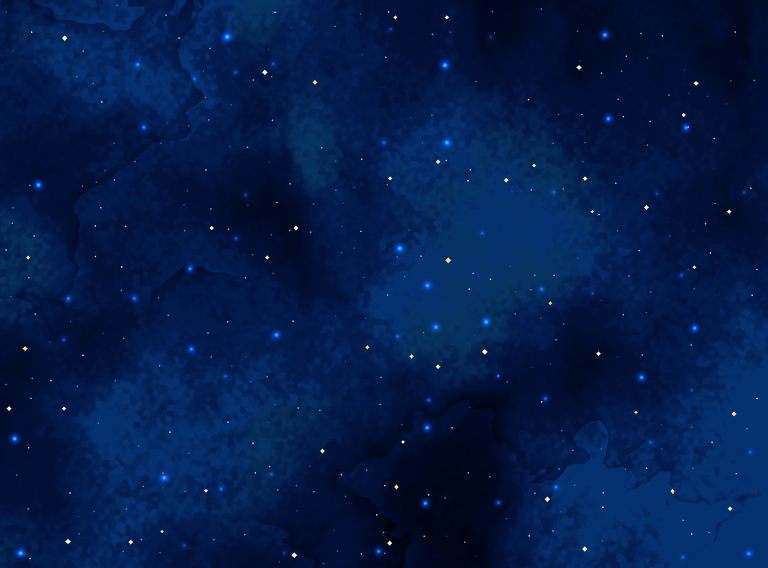
This texture is drawn by a Shadertoy shader. Its source:

```glsl
// Deep blue watercolour night sky with glowing blue stars, fine star dust and cream diamonds.

#define WASH_SCALE 3.0
#define WASH_CONTRAST 0.88
#define BROAD_CONTRAST 0.85
#define RIM_WIDTH 0.014
#define RIM_DEPTH 0.9
#define MOTTLE_SCALE 105.0
#define MOTTLE_DEPTH 0.75
#define DIAMOND_SHARE 0.27
#define GLOW_SHARE 0.32
#define DUST_SHARE 0.30

const vec3 VOID_BLUE  = vec3(0.000, 0.008, 0.045);
const vec3 NIGHT_BLUE = vec3(0.000, 0.036, 0.135);
const vec3 DEEP_BLUE  = vec3(0.000, 0.060, 0.210);
const vec3 WASH_BLUE  = vec3(0.008, 0.105, 0.295);
const vec3 LIGHT_BLUE = vec3(0.020, 0.190, 0.440);
const vec3 TEAL       = vec3(0.030, 0.210, 0.340);
const vec3 CREAM      = vec3(1.00, 0.97, 0.86);
const vec3 YELLOW     = vec3(1.00, 0.87, 0.42);

float hash(vec2 p) {
    return fract(sin(dot(p, vec2(127.1, 311.7))) * 43758.5453);
}

vec2 hash2(vec2 p) {
    return vec2(hash(p), hash(p + 57.3));
}

float noise(vec2 p) {
    vec2 i = floor(p), f = fract(p);
    f = f * f * (3.0 - 2.0 * f);
    return mix(mix(hash(i), hash(i + vec2(1, 0)), f.x),
               mix(hash(i + vec2(0, 1)), hash(i + vec2(1, 1)), f.x), f.y);
}

float fbm(vec2 p) {
    float sum = 0.0, gain = 0.5;
    for (int i = 0; i < 6; i++) {
        sum += gain * noise(p);
        p = mat2(1.6, 1.2, -1.2, 1.6) * p + 7.3;
        gain *= 0.5;
    }
    return sum;
}

// Softly bounded random cells, like pigment grains on paper; range -0.5 to 0.5
float mottle(vec2 p) {
    vec2 cell = floor(p);
    float total = 0.0, weights = 0.0;
    for (int y = -1; y <= 1; y++)
    for (int x = -1; x <= 1; x++) {
        vec2 id = cell + vec2(x, y);
        vec2 d = id + hash2(id) - p;
        float w = exp(-9.0 * dot(d, d));
        total += w * hash(id + 13.7);
        weights += w;
    }
    return total / weights - 0.5;
}

// Layered paint: broad light and dark, ragged pigment rims, grain
vec3 watercolour(vec2 p) {
    vec2 warp = vec2(fbm(p * 2.5 + 3.1), fbm(p * 2.5 + 19.4)) - 0.5;
    vec2 q = p + 0.35 * warp;
    float broad = cos(7.0 * (q.x - 0.78)) * cos(6.5 * (q.y - 0.58));
    float tone = WASH_CONTRAST * (fbm(q * WASH_SCALE + 5.0) - 0.492) / 0.124
               + BROAD_CONTRAST * broad;

    float front = fbm(q * 2.6 + 31.0) - 0.53;
    float wet = smoothstep(0.45, 0.62, noise(p * 3.4 + 8.0));
    float inside = smoothstep(-0.002, 0.002, front);
    float outerRim = exp(min(front, 0.0) / RIM_WIDTH) * (1.0 - inside);
    float innerGlow = exp(-max(front, 0.0) / 0.05) * inside;
    tone += wet * (0.55 * innerGlow - RIM_DEPTH * outerRim);

    float lightness = smoothstep(-1.2, 1.2, tone);
    tone += MOTTLE_DEPTH * mottle(p * MOTTLE_SCALE) * mix(0.25, 1.0, lightness);

    vec3 col = mix(VOID_BLUE, NIGHT_BLUE, smoothstep(-2.1, -0.9, tone));
    col = mix(col, DEEP_BLUE, smoothstep(-1.0, 0.0, tone));
    col = mix(col, WASH_BLUE, smoothstep(0.0, 0.95, tone));
    col = mix(col, LIGHT_BLUE, smoothstep(0.95, 2.1, tone));
    float tealPatch = smoothstep(0.56, 0.72, fbm(p * 4.0 + 44.0));
    return mix(col, TEAL, 0.6 * tealPatch * smoothstep(0.4, 1.6, tone));
}

// Offset to the star of this grid cell; z is a random value, w tells if it exists
vec4 scatter(vec2 p, float grid, float share, float seed) {
    vec2 id = floor(p * grid) + seed;
    vec2 spot = 0.18 + 0.64 * hash2(id);
    return vec4((fract(p * grid) - spot) / grid, hash(id + 3.9), step(hash(id + 81.2), share));
}

float disc(float dist, float radius, float pixel) {
    return 1.0 - smoothstep(radius - 0.6 * pixel, radius + 0.6 * pixel, dist);
}

void mainImage(out vec4 fragColor, in vec2 fragCoord) {
    vec2 p = fragCoord / iResolution.y;
    float pixel = 1.0 / iResolution.y;
    vec3 col = watercolour(p);

    // Fine dust
    vec4 s = scatter(p, 26.0, DUST_SHARE, 11.0);
    vec3 dustColour = mix(vec3(0.10, 0.38, 0.85), vec3(0.85, 0.93, 1.0), s.z);
    col = mix(col, dustColour, s.w * disc(length(s.xy), 0.0013, pixel) * mix(0.45, 1.0, s.z));

    // Blue stars with halos
    s = scatter(p, 11.0, GLOW_SHARE, 140.0);
    float power = mix(0.3, 1.0, s.z * s.z);
    float r = length(s.xy) / mix(0.0045, 0.0075, s.z);
    col += s.w * power * (vec3(0.01, 0.28, 0.85) * exp(-r * r)
                        + vec3(0.25, 0.60, 0.50) * exp(-7.0 * r * r));

    // Cream and yellow diamonds
    s = scatter(p, 12.0, DIAMOND_SHARE, 270.0);
    float diamond = disc((abs(s.x) + abs(s.y)) * 0.7071, mix(0.0018, 0.0036, s.z), pixel);
    vec3 diamondColour = mix(CREAM, YELLOW, smoothstep(0.5, 0.9, fract(s.z * 17.0)));
    col = mix(col, diamondColour, s.w * diamond);

    fragColor = vec4(clamp(col, 0.0, 1.0), 1.0);
}
```
